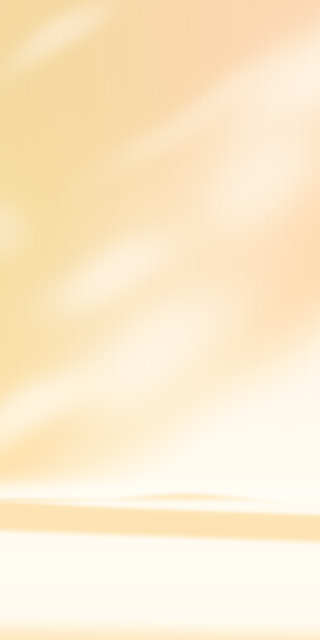
Reproduce this background procedurally as a Shadertoy shader.

```glsl
// Warm sunlight falling diagonally across a cream wall above a pale ledge.
// Soft rotated ellipses build the light patches; smooth bands form the ledge,
// and layered sines bend the light and add a faint vertical grain.

#define PATCHES 9
#define BEND 0.012
#define GRAIN 0.003
#define LEDGE_TOP 0.432
#define LEDGE_BOTTOM 0.345
#define LEDGE_TILT 0.036
#define SHADE_LEFT vec3(0.955, 0.850, 0.630)
#define SHADE_RIGHT vec3(0.985, 0.845, 0.690)
#define SHADE_LOW vec3(0.995, 0.885, 0.680)
#define LIGHT_HIGH vec3(1.000, 0.952, 0.885)
#define LIGHT_LOW vec3(1.000, 0.982, 0.935)
#define LEDGE_COLOR vec3(0.992, 0.892, 0.705)

// Centre and radii of each light patch, in canvas widths
const vec4 shape[PATCHES] = vec4[PATCHES](
    vec4(0.18, 1.89, 0.18, 0.052), vec4(1.00, 1.78, 0.36, 0.145),
    vec4(0.62, 1.64, 0.32, 0.050), vec4(0.83, 1.44, 0.24, 0.130),
    vec4(0.36, 1.15, 0.22, 0.085), vec4(-0.02, 1.28, 0.11, 0.09),
    vec4(0.50, 0.90, 0.34, 0.160), vec4(0.10, 0.72, 0.25, 0.070),
    vec4(0.55, 1.25, 0.50, 0.250));

// Angle and strength of each light patch
const vec2 aim[PATCHES] = vec2[PATCHES](
    vec2(0.60, 0.55), vec2(0.62, 0.95), vec2(0.58, 0.42),
    vec2(0.60, 0.80), vec2(0.45, 0.82), vec2(0.90, 0.45),
    vec2(0.60, 0.88), vec2(0.50, 0.72), vec2(0.60, 0.30));

float softEllipse(vec2 p, vec2 radii, float angle) {
    float c = cos(angle), s = sin(angle);
    vec2 q = vec2(c * p.x + s * p.y, c * p.y - s * p.x) / radii;
    return exp(-pow(dot(q, q), 1.3));
}

float bell(float x, float width) {
    return exp(-x * x / (width * width));
}

// Amount of light reaching the wall
float wallLight(vec2 p) {
    vec2 q = p + BEND * vec2(sin(p.y * 9.0), sin(p.x * 11.0 + p.y * 5.0));
    float dark = 1.0;
    for (int i = 0; i < PATCHES; i++) {
        dark *= 1.0 - aim[i].y * softEllipse(q - shape[i].xy, shape[i].zw, aim[i].x);
    }
    float lowerEdge = q.y - 0.44 - 0.62 * q.x;
    dark *= smoothstep(-0.25, 0.12, lowerEdge);
    return 1.0 - dark;
}

vec3 wall(vec2 p) {
    float low = 1.0 - smoothstep(0.5, 1.25, p.y);
    vec3 shade = mix(SHADE_LEFT, SHADE_RIGHT, smoothstep(0.0, 0.9, p.x));
    shade.r += 0.008 * smoothstep(1.8, 1.3, p.y);
    shade.g += 0.015 * smoothstep(1.9, 1.2, p.y);
    shade = mix(shade, SHADE_LOW, low);
    vec3 light = mix(LIGHT_HIGH, LIGHT_LOW, low);
    vec3 color = mix(shade, light, wallLight(p));
    // Bright rim where the wall meets the ledge
    return mix(color, vec3(1.0, 0.992, 0.965), 0.85 * bell(p.y - 0.455, 0.045));
}

vec3 ledge(vec2 p, vec3 color) {
    float y = p.y + LEDGE_TILT * p.x;
    float below = smoothstep(LEDGE_TOP + 0.008, LEDGE_TOP - 0.010, y);
    float front = smoothstep(LEDGE_BOTTOM - 0.018, LEDGE_BOTTOM + 0.012, y);

    // Front face, then the pale floor with a warm lower edge
    vec3 ground = mix(LIGHT_LOW, vec3(1.0, 0.988, 0.955), bell(p.y - 0.23, 0.08));
    float warmth = smoothstep(0.085, -0.01, p.y + 0.025 * p.x);
    ground = mix(ground, LEDGE_COLOR, 0.85 * warmth);
    color = mix(color, mix(ground, LEDGE_COLOR, front), below);

    // Pale sliver on the top surface
    float sliver = bell(y - LEDGE_TOP - 0.003, 0.012);
    color = mix(color, LIGHT_LOW, 0.75 * sliver * smoothstep(0.05, 0.4, p.x));

    // Thin shadow along the back, swelling into a low hump
    float hump = bell(p.x - 0.58, 0.20);
    float back = 0.437 + 0.010 * hump - 0.012 * smoothstep(0.7, 1.0, p.x);
    float fade = 0.55 * smoothstep(0.38, 0.08, p.x) + 0.75 * hump;
    float shadow = bell(p.y - back, 0.007 + 0.006 * hump) * min(fade, 1.0);
    return mix(color, LEDGE_COLOR, shadow);
}

void mainImage(out vec4 fragColor, in vec2 fragCoord) {
    vec2 p = fragCoord / iResolution.xy * vec2(1.0, 2.0);
    vec3 color = ledge(p, wall(p));

    // Fine vertical grain, only on the wall
    float grain = sin(p.x * 210.0 + sin(p.y * 13.0)) + sin(p.x * 337.0 + p.y * 4.0);
    color += GRAIN * 0.5 * grain * smoothstep(0.5, 0.9, p.y);
    fragColor = vec4(clamp(color, 0.0, 1.0), 1.0);
}
```
